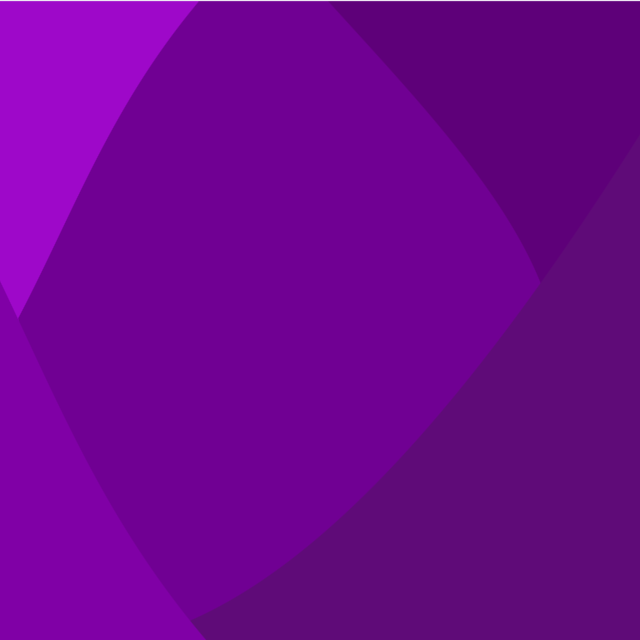
This background is drawn by a WebGL 2 fragment shader. Its source:

```glsl
#version 300 es
precision highp float;
// Flat violet background: a large central field framed by four curved panels.
// Each panel edge is a cubic Bernstein graph; panels are layered back to front
// with antialiased coverage, and a thin pale strip closes the top.

uniform vec2 u_resolution;
out vec4 outColor;

const vec3 FIELD = vec3(0.44, 0.0, 0.575);
const vec3 BRIGHT = vec3(0.62, 0.03, 0.79);
const vec3 VIOLET = vec3(0.50, 0.0, 0.65);
const vec3 DEEP = vec3(0.37, 0.0, 0.475);
const vec3 PLUM = vec3(0.373, 0.042, 0.47);
const vec3 PALE = vec3(0.93, 0.90, 0.95);

// Height of a cubic curve with control heights c over the span from..to
float curve(float s, float from, float to, vec4 c) {
    float t = clamp((s - from) / (to - from), 0.0, 1.0);
    float r = 1.0 - t;
    return dot(c, vec4(r * r * r, 3.0 * r * r * t, 3.0 * r * t * t, t * t * t));
}

// Smooth coverage of the side where d is positive
float cover(float d) {
    return clamp(d / max(fwidth(d), 1e-5) + 0.5, 0.0, 1.0);
}

void main() {
    vec2 uv = gl_FragCoord.xy / u_resolution;
    float x = uv.x;
    float depth = 1.0 - uv.y;

    // Panel edges: three as x over depth, one as depth over x
    float brightEdge = curve(depth, 0.003, 0.497, vec4(0.310, 0.172, 0.115, 0.0286));
    float deepEdge = curve(depth, 0.0, 0.443, vec4(0.511, 0.645, 0.786, 0.845));
    float plumEdge = curve(x, 0.294, 1.0, vec4(0.971, 0.870, 0.582, 0.210));
    float violetEdge = curve(depth, 0.439, 1.0, vec4(0.0, 0.090, 0.163, 0.322));

    // Layers from back to front
    vec3 color = FIELD;
    color = mix(color, BRIGHT, cover(brightEdge - x));
    color = mix(color, DEEP, cover(x - deepEdge));
    color = mix(color, PLUM, cover(depth - plumEdge));
    color = mix(color, VIOLET, cover(violetEdge - x));

    // Pale strip along the top
    color = mix(color, PALE, cover(0.0018 - depth));

    outColor = vec4(color, 1.0);
}
```
